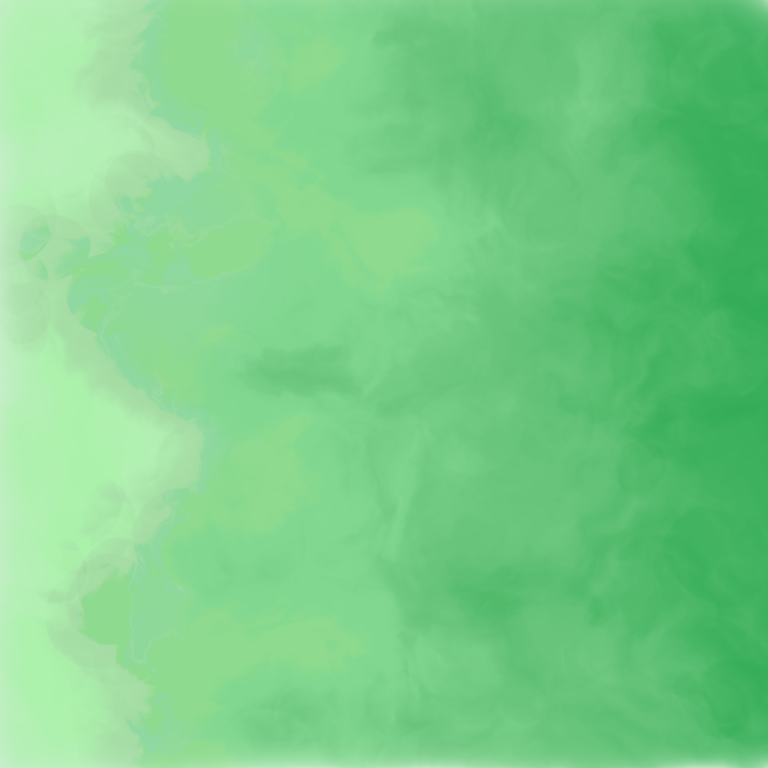
Write a three.js fragment shader that draws this background.

```glsl
// Green watercolour wash: pale blooms at the left deepening to emerald at the right.
#define PALE vec3(0.67, 0.945, 0.67)
#define PAPER vec3(0.78, 0.93, 0.79)
#define SAGE vec3(0.645, 0.86, 0.645)
#define TEAL vec3(0.56, 0.845, 0.635)
#define LIME vec3(0.555, 0.855, 0.555)
#define MINT vec3(0.51, 0.845, 0.565)
#define LEAF vec3(0.42, 0.775, 0.49)
#define EMERALD vec3(0.20, 0.675, 0.34)
#define BLOOM_COUNT 48
#define DAB_COUNT 80
#define CLOUD_AMOUNT 0.36

varying vec2 vUv;

float hash(vec2 p) { return fract(sin(dot(p, vec2(127.1, 311.7))) * 43758.5453); }

float noise(vec2 p) {
  vec2 i = floor(p);
  vec2 f = fract(p);
  f = f * f * (3.0 - 2.0 * f);
  return mix(mix(hash(i), hash(i + vec2(1.0, 0.0)), f.x),
             mix(hash(i + vec2(0.0, 1.0)), hash(i + 1.0), f.x), f.y);
}

float fbm(vec2 p) {
  float sum = 0.0;
  float amp = 0.5;
  for (int i = 0; i < 6; i++) {
    sum += amp * noise(p);
    p = mat2(1.6, 1.2, -1.2, 1.6) * p + 7.3;
    amp *= 0.5;
  }
  return sum;
}

// Soft elliptical stain
float stain(vec2 p, vec2 center, vec2 size) {
  vec2 d = (p - center) / size;
  return exp(-dot(d, d));
}

float bump(float y, float center, float width) {
  float d = (y - center) / width;
  return exp(-d * d);
}

// Horizontal position of the pale wash's wandering border
float washBorder(float y) {
  return 0.17 + 0.07 * bump(y, 0.81, 0.05) - 0.09 * bump(y, 0.655, 0.075)
       - 0.04 * bump(y, 0.55, 0.045) + 0.11 * bump(y, 0.42, 0.055)
       + 0.04 * bump(y, 0.31, 0.06) - 0.04 * bump(y, 0.19, 0.04) - 0.02 * bump(y, 0.0, 0.05);
}

// Pigment depth from 0 (lime) to 1 (emerald)
float pigment(vec2 p) {
  float t = (p.x - 0.28) / 0.77;
  t += 0.14 * stain(p, vec2(0.58, 0.85), vec2(0.10, 0.09));
  t += 0.17 * stain(p, vec2(0.67, 0.56), vec2(0.13, 0.05));
  t += 0.15 * stain(p, vec2(0.63, 0.24), vec2(0.09, 0.05));
  t += 0.22 * stain(p, vec2(0.37, 0.50), vec2(0.08, 0.06));
  t += 0.32 * stain(p, vec2(0.32, 0.06), vec2(0.09, 0.05));
  t += 0.12 * stain(p, vec2(0.96, 0.78), vec2(0.08, 0.14));
  t += 0.22 * stain(p, vec2(0.31, 0.28), vec2(0.06, 0.04));
  t -= 0.16 * stain(p, vec2(0.66, 0.71), vec2(0.18, 0.07));
  t -= 0.20 * stain(p, vec2(0.77, 0.87), vec2(0.09, 0.08));
  t -= 0.16 * stain(p, vec2(0.51, 0.67), vec2(0.05, 0.05));
  t -= 0.15 * stain(p, vec2(0.70, 0.36), vec2(0.11, 0.08));
  t -= 0.14 * stain(p, vec2(0.45, 0.14), vec2(0.08, 0.05));
  t -= 0.16 * stain(p, vec2(0.42, 0.94), vec2(0.06, 0.06));
  t -= 0.14 * stain(p, vec2(0.36, 0.38), vec2(0.06, 0.06));
  return t - 0.14 * stain(p, vec2(0.88, 0.10), vec2(0.09, 0.08));
}

void main() {
  vec2 p = vUv;
  vec2 warp = vec2(fbm(p * 7.0), fbm(p * 7.0 + 19.0)) - 0.49;
  float cloud = fbm(p * 9.0 + warp * 1.5 + 3.0) - 0.49;
  float grain = fbm(p * 26.0 + warp * 6.0) - 0.49;

  // Main wash with faint overlapping dabs
  float depth = pigment(p + warp * 0.11) + CLOUD_AMOUNT * cloud + 0.25 * grain;
  for (int i = 0; i < DAB_COUNT; i++) {
    vec2 center = vec2(0.3 + 0.75 * hash(vec2(float(i), 3.0)), hash(vec2(float(i), 8.0)));
    float gap = length(p - center + warp * 0.06) - mix(0.03, 0.07, hash(vec2(float(i), 6.0)));
    depth += 0.1 * (hash(vec2(float(i), 4.0)) - 0.5) * (1.0 - smoothstep(-0.003, 0.003, gap));
  }
  vec3 color = mix(LIME, MINT, smoothstep(0.05, 0.15, depth));
  color = mix(color, LEAF, smoothstep(0.16, 0.50, depth));
  color = mix(color, EMERALD, smoothstep(0.42, 1.10, depth));

  // Blooms push the border of the pale wash in overlapping steps
  float spread = bump(p.y, 0.66, 0.12) + bump(p.y, 0.22, 0.1);
  float border = (p.x - washBorder(p.y + warp.y * 0.05)) * (1.0 - 0.35 * spread);
  border += warp.x * 0.06 + grain * 0.07 - 0.02;
  for (int i = 0; i < BLOOM_COUNT; i++) {
    float id = float(i);
    float y = (id + 0.5) / float(BLOOM_COUNT);
    vec2 center = vec2(washBorder(y) + 0.06 - 0.2 * hash(vec2(id, 2.0)), y);
    float gap = length(p - center + warp * 0.02) - mix(0.035, 0.07, hash(vec2(id, 5.0)));
    float lift = 0.004 + 0.018 * bump(y, 0.66, 0.13) + 0.018 * bump(y, 0.27, 0.1);
    border += lift * (1.0 - smoothstep(-0.002, 0.002, gap));
  }

  // Teal patches and pale veins, then the pale wash with its sage fringe
  float teal = 0.9 * stain(p, vec2(0.23, 0.67), vec2(0.10, 0.12))
             + 0.7 * stain(p, vec2(0.18, 0.18), vec2(0.06, 0.06))
             + 0.7 * stain(p, vec2(0.33, 0.93), vec2(0.03, 0.05))
             + 0.7 * stain(p, vec2(0.20, 0.04), vec2(0.06, 0.04)) + 0.9 * bump(border, 0.015, 0.022);
  color = mix(color, TEAL, clamp(teal, 0.0, 0.95) * smoothstep(-0.14, 0.04, grain + 0.5 * cloud));
  color = mix(color, SAGE, 0.6 * min(teal, 1.0) * bump(cloud + 0.4 * grain, 0.03, 0.025));
  vec3 pale = mix(PALE, PAPER, clamp(0.15 + cloud, 0.0, 0.5));
  pale = mix(pale, SAGE, 0.95 * smoothstep(-0.085, -0.01, border));
  color = mix(color, pale, 1.0 - smoothstep(-0.008, 0.012, border));

  // Bare paper along the margins and corners
  float bare = 0.75 * exp(-p.x * 45.0) + 0.65 * exp(-p.y * 80.0) + 0.15 * exp((p.y - 1.0) * 80.0);
  bare += 0.5 * exp(-length(p - 1.0) * 36.0) + 0.4 * exp(-length(p - vec2(1.0, 0.0)) * 36.0);
  color = mix(color, PAPER, clamp(bare * (1.0 + 2.0 * cloud), 0.0, 0.85));
  gl_FragColor = vec4(color, 1.0);
}
```
